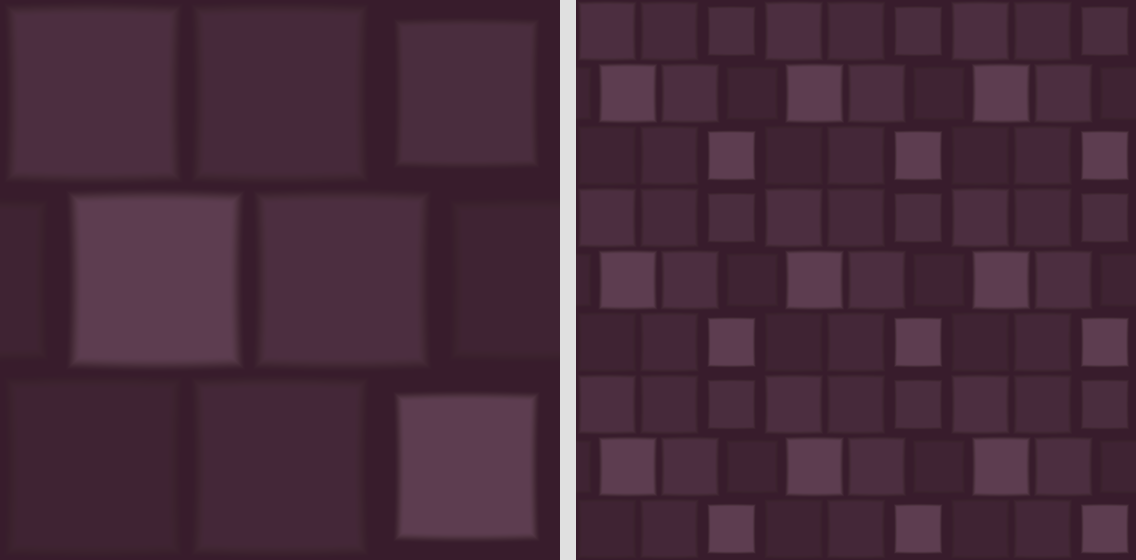
Left, the tile; right, the same tile 3 across and 3 down.
Write a Shadertoy shader that draws this pattern.

```glsl
float hash(float n) {
    return fract(sin(n * 12.9898) * 42.16);
}

// Mitred square distance, with sides bowed slightly in and ends slightly out
float bowedSquare(vec2 p) {
    vec2 bow = 0.012 * cos(3.14159 * p.yx);
    return max(abs(p.x) + bow.x, abs(p.y) - bow.y);
}

void mainImage(out vec4 fragColor, in vec2 fragCoord) {
    // Three by three cells, odd rows shifted by a third
    vec2 grid = fragCoord / iResolution.xy * 3.0;
    float row = mod(floor(grid.y), 3.0);
    float odd = mod(row, 2.0);
    grid.x -= odd / 3.0;
    float column = mod(floor(grid.x), 3.0);
    vec2 local = fract(grid) - 0.5;

    // The last column holds smaller stones with crisper edges
    float small = step(1.5, column);
    float halfSize = 0.487 - small * (0.085 - 0.035 * odd);
    float feather = 0.085 - 0.025 * small * (1.0 - odd);
    float cover = 1.0 - smoothstep(halfSize - feather, halfSize, bowedSquare(local));

    // Muted shade per stone, with a pale pair across the row break
    float index = column + 3.0 * row;
    float shade = mix(0.2, 0.62, hash(index));
    if (abs(index - 2.5) < 1.0) shade = 1.0;

    vec3 groove = vec3(0.218, 0.110, 0.172);
    vec3 pale = vec3(0.363, 0.238, 0.314);
    vec3 color = mix(groove, pale, shade * cover);

    // Faint earthy rim on the bevel
    color += vec3(0.0, 0.010, -0.008) * 4.0 * cover * (1.0 - cover);
    fragColor = vec4(color, 1.0);
}
```
